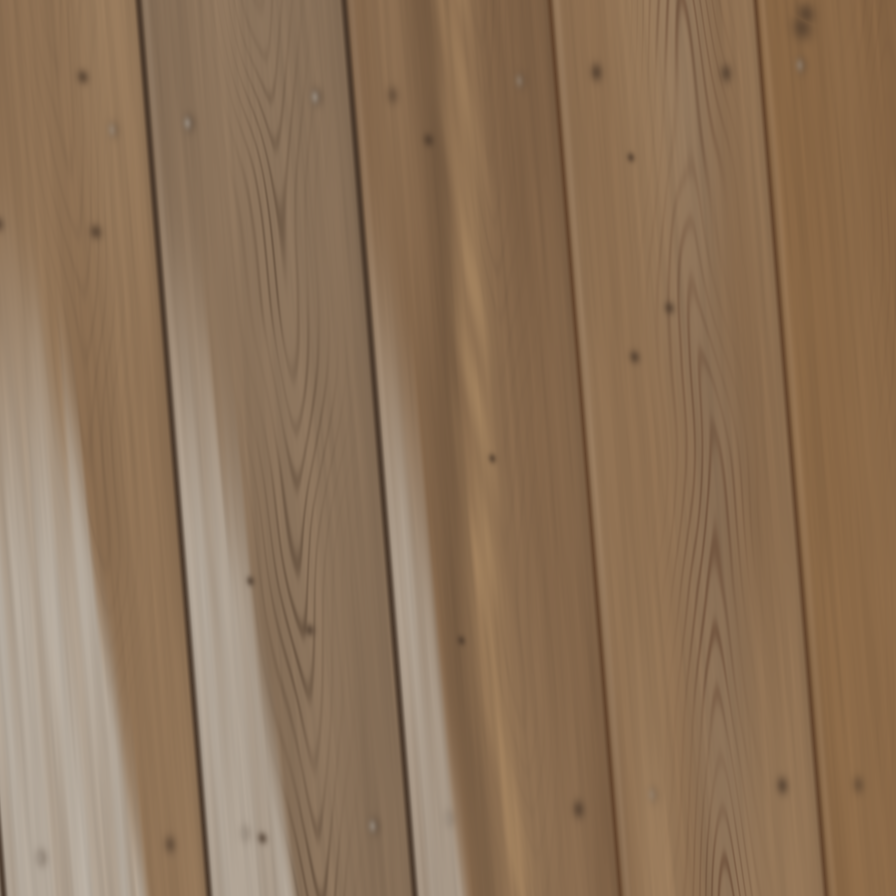
This texture is drawn by a WebGL 1 fragment shader. Its source:

```glsl
precision highp float;
// Slanted, worn wooden floorboards with grain, knots, nails and a pale sheen.

uniform vec2 u_resolution;

#define BOARD_WIDTH 0.2295
#define SLANT 0.079
#define GAP_HALF 0.0030
#define SHEEN_TOP 0.85
#define RING_FREQ 75.0
#define NAIL_SPACING 0.81
#define BROWN vec3(0.490, 0.370, 0.260)
#define TAN vec3(0.600, 0.480, 0.355)
#define GREY_WOOD vec3(0.545, 0.455, 0.365)
#define HONEY vec3(0.650, 0.520, 0.375)
#define PALE vec3(0.715, 0.675, 0.625)
#define DARK vec3(0.270, 0.205, 0.155)

float hash(vec2 p) {
  return fract(sin(dot(p, vec2(12.9898, 78.233))) * 43758.55);
}

float noise(vec2 p) {
  vec2 i = floor(p), f = fract(p);
  f = f * f * (3.0 - 2.0 * f);
  return mix(mix(hash(i), hash(i + vec2(1.0, 0.0)), f.x),
             mix(hash(i + vec2(0.0, 1.0)), hash(i + 1.0), f.x), f.y);
}

float bell(float x, float width) {
  return exp(-x * x / (width * width));
}

// Tint of one board, with slow variation across and along it.
vec3 boardColor(float id, float u, float y) {
  float drift = noise(vec2(u * 5.0 + id * 17.0, y * 2.0)) - 0.5;
  float light = 0.36 + 0.36 * cos(2.1 * id) + 0.75 * drift;
  vec3 col = mix(BROWN, TAN, clamp(light, 0.0, 1.0));
  float warmth = 0.7 * smoothstep(3.0, 4.0, id) * (1.0 - 0.6 * u);
  col = mix(col, vec3(0.56, 0.42, 0.275), warmth);
  return mix(col, GREY_WOOD * (1.0 + 0.12 * drift), 0.85 * bell(id - 1.0, 0.8));
}

// Nested V-shaped growth rings around the heart of a board.
vec3 addRings(vec3 col, float id, float u, float y) {
  float odd = mod(id, 2.0);
  float flip = id > 2.5 ? -1.0 : 1.0;
  float wobble = noise(vec2(id * 9.0, y * 6.0)) - 0.5;
  float c = u - 0.56 - 0.06 * y - 0.08 * wobble;
  float height = flip * y - 1.9 * sqrt(c * c + 0.0006);
  height += 0.16 * noise(vec2(u * 6.0 + id * 5.0, y * 5.0));
  float ring = 0.5 + 0.5 * sin(RING_FREQ * height + 7.0 * noise(vec2(id, y * 5.0)));
  float heart = bell(c, 0.16);
  float patchy = smoothstep(0.15, 0.85, noise(vec2(id * 3.0 + u * 4.0, y * 7.0)));
  col = mix(col, GREY_WOOD, 0.55 * odd * bell(c, 0.15));
  vec3 ringColor = id > 2.5 ? vec3(0.40, 0.28, 0.20) : vec3(0.37, 0.29, 0.22);
  float strength = mix(0.15, 0.65, odd) * (0.25 + 0.75 * patchy);
  return mix(col, ringColor, ring * ring * ring * heart * strength);
}

// Scattered dark knots, larger on the last board.
float knots(float id, float u, float y) {
  float dark = 0.0;
  for (int i = 0; i < 3; i++) {
    vec2 seed = vec2(id + 2.0, float(i) * 3.7 + 1.0);
    vec2 center = vec2(mix(0.2, 0.85, hash(seed)), hash(seed + 5.3));
    float radius = mix(0.004, 0.007, hash(seed + 8.1)) + 0.004 * step(3.5, id);
    float d = length(vec2((u - center.x) * BOARD_WIDTH, (y - center.y) * 0.8));
    dark = max(dark, bell(d, radius));
  }
  return dark;
}

// Two soft nail heads per board in each row across the floor.
vec3 addNails(vec3 col, float id, float u, float across) {
  float row = floor(across / NAIL_SPACING + 0.5);
  float dy = across - row * NAIL_SPACING;
  for (int i = 0; i < 2; i++) {
    vec2 seed = vec2(id * 2.0 + float(i), row + 4.0);
    float dx = (u - (i == 0 ? 0.2 : 0.83)) * BOARD_WIDTH;
    float ry = (dy + 0.02 * (hash(seed + 2.0) - 0.5)) * 0.65;
    float light = step(0.5, hash(seed));
    float strength = mix(0.3, 1.0, hash(seed + 6.0));
    float rim = bell(length(vec2(dx, ry)), 0.0065);
    float head = bell(length(vec2(dx + 0.002, ry)), 0.0045);
    col = mix(col, DARK, rim * strength * mix(0.7, 0.5, light));
    col = mix(col, PALE * 0.95, head * light * 0.6 * strength);
  }
  return col;
}

void main() {
  vec2 uv = gl_FragCoord.xy / u_resolution;
  float pixel = 1.0 / u_resolution.y;
  float y = uv.y;
  float s = (uv.x + SLANT * y - 0.004) / BOARD_WIDTH;
  float id = floor(s), u = fract(s);
  vec3 col = addRings(boardColor(id, u, y), id, u, y);

  // Honey streak down the middle board, beside a darker band
  float sway = 0.12 * (noise(vec2(3.0, y * 4.0)) - 0.5);
  float ripple = 0.25 + 0.75 * noise(vec2(u * 14.0, y * 12.0 + u * 15.0));
  float middle = bell(id - 2.0, 0.3);
  col *= 1.0 - 0.10 * middle * bell(u - 0.36 - sway, 0.07);
  col = mix(col, HONEY, bell(u - 0.5 - sway, 0.085) * ripple * middle);

  // Pale sheen that tapers upward along the left side of the boards
  float taper = pow(max(1.0 - y / SHEEN_TOP, 0.0), id < 0.5 ? 0.35 : 0.6);
  float reach = 0.69 * pow(0.6, id) * taper;
  reach += 0.22 * y * (noise(vec2(u * 26.0, y * 2.0 + id)) - 0.5);
  float soft = 0.04 + 0.08 * y;
  float sheen = 1.0 - smoothstep(reach - soft, reach + soft, u);
  sheen *= (1.0 - smoothstep(0.3, SHEEN_TOP, y)) * step(id, 2.5);
  sheen *= 1.0 - 0.35 * noise(vec2(u * 22.0 + 4.0, y * 2.5));
  col = mix(col, PALE, sheen * (1.05 - 0.12 * max(id, 0.0)));

  // Long fibres, knots and nails
  float fibre = noise(vec2(s * 40.0, y * 4.0)) + 0.5 * noise(vec2(s * 80.0, y * 12.0)) - 0.75;
  col *= 1.0 + 0.06 * fibre;
  col = mix(col, DARK, 0.6 * knots(id, u, y));
  col = addNails(col, id, u, y - 0.09 * uv.x - 0.04);

  // Gaps between boards, dark at left and thin and brown at right
  float warm = step(2.5, floor(s + 0.5));
  float d = abs(fract(s + 0.5) - 0.5) * BOARD_WIDTH;
  float halfWidth = GAP_HALF * mix(1.0, 0.7, warm);
  float gap = 1.0 - smoothstep(halfWidth - 0.002 - pixel, halfWidth + 0.002 + pixel, d);
  col *= 1.0 - 0.10 * exp(-d / 0.008);
  col += 0.05 * bell(u * BOARD_WIDTH - 0.008, 0.004);
  col = mix(col, mix(DARK, vec3(0.37, 0.25, 0.16), warm), 0.9 * gap);
  gl_FragColor = vec4(col, 1.0);
}
```
